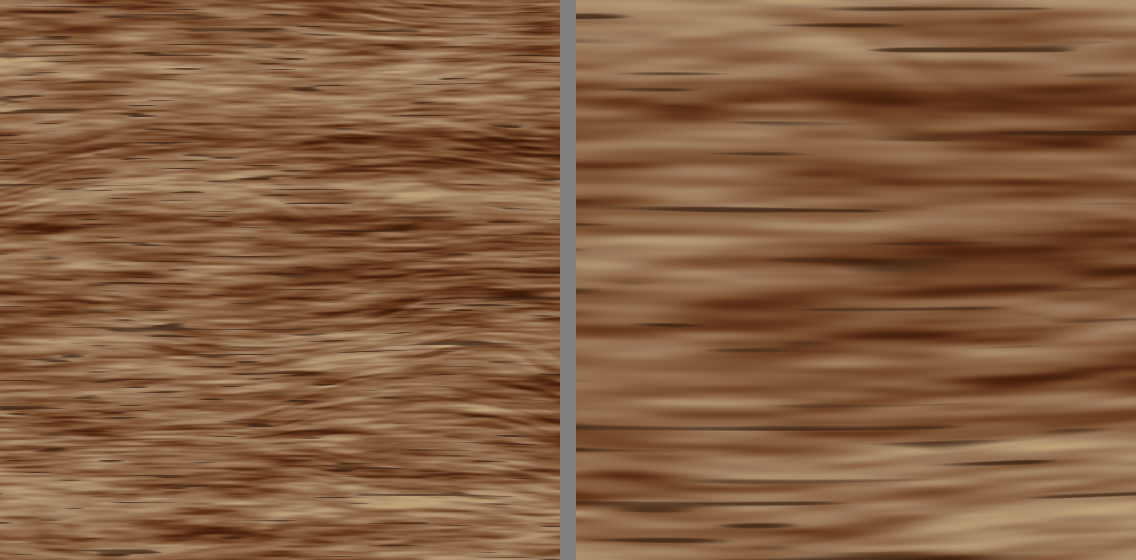
Left: the whole. Right: its middle third, enlarged.
This texture is drawn by a WebGL 2 fragment shader. Its source:

```glsl
#version 300 es
precision highp float;
// Brown wood plank with fine horizontal grain, curved figure and thin dark pores.

uniform vec2 u_resolution;
out vec4 fragColor;

// Feature frequencies per canvas height: along the grain, across the grain
const vec2 PATCH_FREQ  = vec2(3.0, 8.0);
const vec2 BAND_FREQ   = vec2(1.1, 20.0);
const vec2 STREAK_FREQ = vec2(7.0, 72.0);
const vec2 FIBRE_FREQ  = vec2(15.0, 175.0);
const vec2 HAIR_FREQ   = vec2(24.0, 260.0);
const vec2 FIGURE_FREQ = vec2(9.0, 145.0);
const vec2 PORE_FREQ   = vec2(12.0, 215.0);
const vec2 BEND_FREQ   = vec2(2.6, 7.0);

// Contribution of each layer to the tone
const float PATCH_GAIN  = 0.95;
const float BAND_GAIN   = 0.9;
const float STREAK_GAIN = 0.9;
const float FIBRE_GAIN  = 0.95;
const float HAIR_GAIN   = 0.75;
const float FIGURE_GAIN = 0.9;
const float TONE_OFFSET = 0.17;

const float FIBRE_BEND  = 0.008;
const float FIGURE_BEND = 0.05;
const float PORE_START  = 0.77;
const float PORE_FULL   = 0.96;
const float PORE_DEPTH  = 0.75;
const vec3  PORE_COLOR  = vec3(0.21, 0.12, 0.065);

// Colour ramp, from dark to light, and the tone at each stop
const int STOPS = 8;
const vec3 WOOD[STOPS] = vec3[STOPS](
    vec3(0.24, 0.10, 0.03), vec3(0.32, 0.16, 0.07),
    vec3(0.42, 0.24, 0.13), vec3(0.48, 0.32, 0.19),
    vec3(0.54, 0.38, 0.25), vec3(0.59, 0.45, 0.33),
    vec3(0.66, 0.54, 0.41), vec3(0.74, 0.62, 0.46));
const float TONE[STOPS] = float[STOPS](
    -2.8, -1.96, -1.2, -0.58, 0.02, 0.72, 1.6, 2.6);

float hash(vec2 p) {
    return fract(sin(dot(p, vec2(127.1, 311.7))) * 43758.5453);
}

// One row of smooth noise, shifted at random so that rows do not line up
float rowNoise(float x, float row) {
    x += 9.0 * hash(vec2(row, 4.7));
    float cell = floor(x);
    float blend = smoothstep(0.0, 1.0, x - cell);
    return mix(hash(vec2(cell, row)), hash(vec2(cell + 1.0, row)), blend);
}

float noise(vec2 p) {
    float row = floor(p.y);
    float blend = smoothstep(0.0, 1.0, p.y - row);
    return mix(rowNoise(p.x, row), rowNoise(p.x, row + 1.0), blend);
}

float signedNoise(vec2 p) {
    return 2.0 * noise(p) - 1.0;
}

vec3 woodColor(float tone) {
    vec3 color = WOOD[0];
    for (int i = 1; i < STOPS; i++) {
        float blend = clamp((tone - TONE[i - 1]) / (TONE[i] - TONE[i - 1]), 0.0, 1.0);
        color = mix(color, WOOD[i], blend);
    }
    return color;
}

void main() {
    vec2 p = gl_FragCoord.xy / u_resolution.y;

    // Bend the fibres a little and the growth figure strongly
    float bend = signedNoise(p * BEND_FREQ + 31.0);
    float ripple = signedNoise(p * BEND_FREQ * 2.3 + 57.0);
    vec2 fibre = p + vec2(0.0, FIBRE_BEND * bend);
    vec2 figure = p + vec2(0.0, FIGURE_BEND * (bend + 0.35 * ripple));

    // Broad patches and bands
    float tone = TONE_OFFSET;
    tone += PATCH_GAIN * signedNoise(fibre * PATCH_FREQ + 11.0);
    tone += BAND_GAIN * signedNoise(fibre * BAND_FREQ + 73.0);

    // Streaks, fibres and curved figure
    tone += STREAK_GAIN * signedNoise(fibre * STREAK_FREQ + 19.0);
    tone += FIBRE_GAIN * signedNoise(fibre * FIBRE_FREQ + 41.0);
    tone += HAIR_GAIN * signedNoise(fibre * HAIR_FREQ + 67.0);
    tone += FIGURE_GAIN * signedNoise(figure * FIGURE_FREQ + 87.0);
    vec3 color = woodColor(tone);

    // Thin dark pores with tapered ends
    float pore = smoothstep(PORE_START, PORE_FULL, noise(fibre * PORE_FREQ + 123.0));
    color = mix(color, PORE_COLOR, PORE_DEPTH * pore);

    fragColor = vec4(color, 1.0);
}
```
